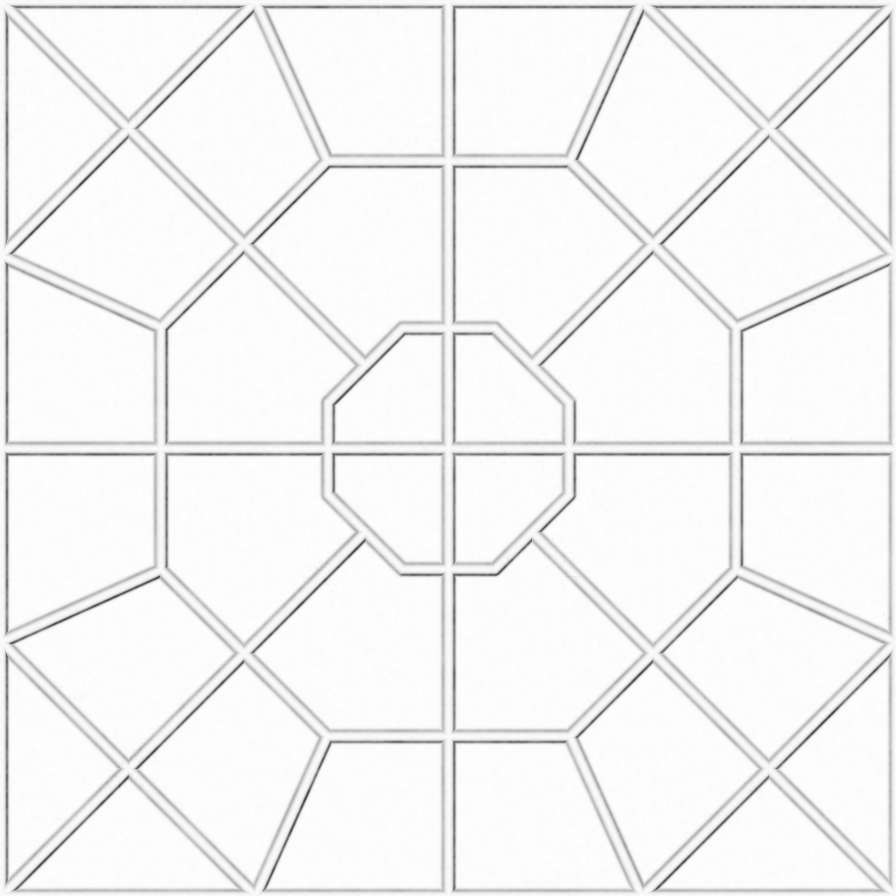
Reproduce this pattern procedurally as a Shadertoy shader.

```glsl
#define CENTER vec2(0.5007, 0.4992)
#define GROOVE 0.0063
#define BORDER 0.4992
#define INNER vec2(0.1345, 0.0515)
#define OUTER vec2(0.3210, 0.1354)
#define SPOKE_END vec2(0.4992, 0.2155)
#define LIGHT_EDGE 0.20
#define DARK_EDGE 0.36
#define HALO 0.065
#define GRAIN 0.012

float hash(vec2 p) {
    return fract(sin(dot(p, vec2(127.1, 311.7))) * 43758.5453);
}

float noise(vec2 p) {
    vec2 i = floor(p), f = fract(p);
    f = f * f * (3.0 - 2.0 * f);
    return mix(mix(hash(i), hash(i + vec2(1, 0)), f.x),
               mix(hash(i + vec2(0, 1)), hash(i + vec2(1, 1)), f.x), f.y);
}

float segment(vec2 p, vec2 a, vec2 b) {
    vec2 ab = b - a;
    return length(p - a - ab * clamp(dot(p - a, ab) / dot(ab, ab), 0.0, 1.0));
}

// One side of an octagon, folded into a single octant
float octagon(vec2 p, vec2 corner) {
    vec2 middle = vec2(0.5 * (corner.x + corner.y));
    return min(segment(p, vec2(corner.x, 0.0), corner), segment(p, corner, middle));
}

// Distance to the nearest groove centre line
float grooves(vec2 p) {
    p = abs(p);
    if (p.y > p.x) p = p.yx;
    float d = min(p.y, abs(BORDER - p.x));
    d = min(d, octagon(p, INNER));
    d = min(d, octagon(p, OUTER));
    d = min(d, segment(p, OUTER, SPOKE_END));
    d = min(d, segment(p, SPOKE_END, vec2(0.5 * (SPOKE_END.x + SPOKE_END.y))));
    return min(d, segment(p, vec2(0.5 * (INNER.x + INNER.y)), vec2(BORDER)));
}

void mainImage(out vec4 fragColor, in vec2 fragCoord) {
    vec2 uv = fragCoord / iResolution.xy;
    vec2 p = uv - CENTER;

    // Edge direction decides how heavy the stroke is
    vec2 e = vec2(0.0008, 0.0);
    vec2 slope = vec2(grooves(p + e) - grooves(p - e),
                      grooves(p + e.yx) - grooves(p - e.yx));
    vec2 normal = slope / max(length(slope), 1e-5);
    float facing = smoothstep(0.1, 1.0, dot(normal, vec2(0.7071, -0.7071)));

    // Pencil strokes along both rims, softer inside the groove
    float rim = grooves(p) - GROOVE;
    float width = mix(0.0021, 0.0016, facing);
    float stroke = exp(-rim * rim / (width * width));
    float inside = rim + 0.0012;
    float halo = exp(-inside * inside / (0.0036 * 0.0036));
    float pressure = 0.7 + 0.35 * noise(uv * 45.0) + 0.25 * noise(uv * 230.0);

    // Faint paper grain with a few smudges beside the strokes
    float paper = GRAIN * noise(uv * 256.0);
    float smudge = smoothstep(0.75, 1.0, noise(uv * 300.0))
                 * smoothstep(0.6, 0.9, noise(uv * 14.0)) * exp(-abs(rim) * 80.0);

    float shade = 0.996 - paper - 0.06 * smudge - HALO * halo
                - (LIGHT_EDGE + DARK_EDGE * facing) * stroke * pressure;
    fragColor = vec4(vec3(clamp(shade, 0.0, 1.0)), 1.0);
}
```
